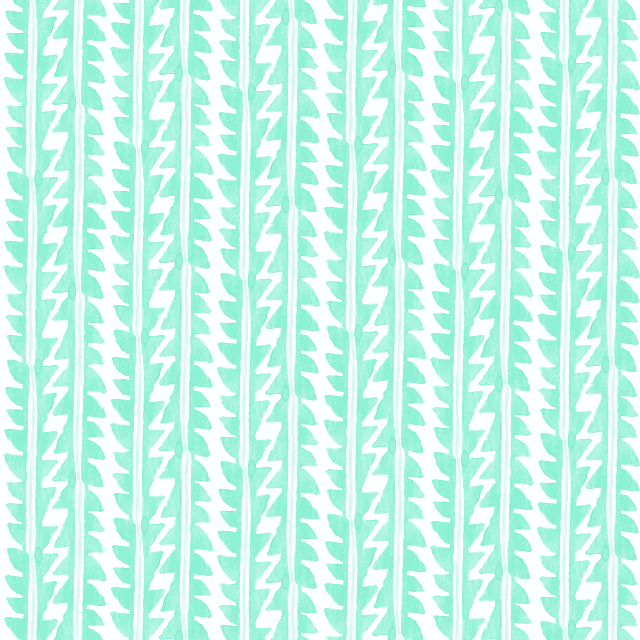
Write a three.js fragment shader that draws this pattern.

```glsl
// Vertical mint watercolour stems with saw-toothed leaves and white zigzags between them.
varying vec2 vUv;

const vec3 PAPER = vec3(0.99, 1.0, 1.0);
const float TILE_HEIGHT = 1.765; // in column widths

float hash(vec2 p) {
  vec3 a = fract(p.xyx * 0.1031);
  a += dot(a, a.yzx + 33.33);
  return fract((a.x + a.y) * a.z);
}

float noise(vec2 p) {
  vec2 i = floor(p), f = fract(p);
  f = f * f * (3.0 - 2.0 * f);
  return mix(mix(hash(i), hash(i + vec2(1, 0)), f.x),
             mix(hash(i + vec2(0, 1)), hash(i + vec2(1, 1)), f.x), f.y);
}

// Positive inside a row of teeth: flat on one edge, tapering along the other.
float teeth(float reach, float phase, float count, float root, float tip, float taper) {
  float id = mod(floor(phase), count);
  float f = fract(phase);
  tip += 0.04 * (hash(vec2(id, count)) - 0.5);
  float end = mix(0.8, 0.94, hash(vec2(id, count + 20.0)));
  float profile = pow(max(1.0 - f / end, 0.0), taper) * smoothstep(-0.22, 0.12, f);
  float tooth = min(f * TILE_HEIGHT / count, 0.7 * (mix(root, tip, profile) - reach));
  return max(tooth, root - reach);
}

// Stem at q.x = 0, long sharp teeth on the positive side, rounded fins on the other.
// q.y counts tiles, each starting at a brush seam.
vec3 paintStem(vec3 color, vec2 q) {
  float y = fract(q.y);
  float fromSeam = (fract(y + 0.5) - 0.5) * TILE_HEIGHT;
  vec2 grain = vec2(q.x, y * TILE_HEIGHT);
  float settled = smoothstep(0.0, 0.04, abs(fromSeam));
  float ragged = settled * (noise(grain * 40.0 + 40.0) + 0.6 * noise(grain * 13.0 + 80.0) - 0.8);
  float sway = settled * (noise(vec2(y * 7.0, 3.0)) - 0.5);
  float reach = abs(q.x + 0.012 * sway) + 0.014 * ragged;

  // Leaf silhouette
  float spacing = 0.12 * sin(12.566 * y);
  float sharpPhase = y * 6.0 + 0.4 * reach + spacing;
  float finPhase = y * 8.0 + 0.2 + 0.4 * reach - spacing;
  float field = q.x > 0.0 ? teeth(reach, sharpPhase, 6.0, 0.108, 0.26, 0.9)
                          : teeth(reach, finPhase, 8.0, 0.092, 0.264, 0.45);

  // Streaky wash with a broken dark rim and a pale bleed in places
  float wash = 0.5 * noise(grain * vec2(9, 3) + 9.0) + 0.3 * noise(grain * vec2(45, 12) + 70.0)
             + 0.2 * noise(grain * 60.0 + 20.0);
  vec3 pigment = mix(vec3(0.55, 0.945, 0.83), vec3(0.71, 0.965, 0.89), smoothstep(0.22, 0.8, wash));
  float rimStrength = smoothstep(0.35, 0.75, noise(grain * 16.0 + 31.0));
  pigment -= rimStrength * vec3(0.08, 0.02, 0.05) * (1.0 - smoothstep(0.01, 0.02, field));
  float bleed = mix(0.024, 0.008, smoothstep(0.2, 0.6, noise(grain * 11.0 + 55.0)));
  color = mix(color, pigment, smoothstep(0.0, bleed, field));

  // Pin-prick of bare paper in most fins
  float prick = length(vec2(reach - 0.17, (fract(finPhase) - 0.35) * 0.22));
  float present = step(q.x, 0.0) * step(0.3, hash(vec2(mod(floor(finPhase), 8.0), 5.0)));
  color = mix(color, PAPER, 0.6 * present * (1.0 - smoothstep(0.003, 0.01, prick)));

  // White midrib with a pale strand, drifting along the tile and pinched at the seam
  float ribX = q.x + 0.016 * (y - 0.5) * settled + 0.02 * sway;
  float halfWidth = mix(0.024, 0.043, smoothstep(0.0, 0.25, y) * smoothstep(1.0, 0.97, y));
  float rib = 1.0 - smoothstep(-0.005, 0.005, abs(ribX) + 0.007 * ragged - halfWidth);
  float strand = 1.0 - smoothstep(0.01, 0.019, abs(ribX + 0.012 * sway) + 0.006 * ragged);
  vec3 strandColor = mix(vec3(0.8, 0.97, 0.93), vec3(0.91, 0.985, 0.965), noise(grain * vec2(50, 7)));
  color = mix(color, mix(PAPER, strandColor, strand), rib);

  // Overlapping dab at the seam
  float dab = length(vec2(q.x - 0.06, fromSeam) / vec2(0.035, 0.075)) + 0.3 * ragged;
  vec3 dabColor = mix(vec3(0.6, 0.95, 0.85), vec3(0.5, 0.92, 0.79), smoothstep(0.6, 0.95, dab));
  return mix(color, dabColor, 0.85 * (1.0 - smoothstep(0.9, 1.08, dab)));
}

void main() {
  // Six columns across, 3.4 tiles down, each column slid to its own height
  vec2 p = vec2(vUv.x * 6.0 - 0.018, (1.0 - vUv.y) * 3.4);
  float column = mod(floor(p.x), 6.0);
  vec3 slides = column < 3.0 ? vec3(0.95, 0.79, 0.49) : vec3(0.77, 0.44, 0.34);
  float third = mod(column, 3.0);
  float slide = third < 0.5 ? slides.x : third < 1.5 ? slides.y : slides.z;
  float x = fract(p.x);
  float y = p.y - slide;

  // The second stem is the first turned half around
  vec3 color = paintStem(PAPER, vec2(x - 0.28, y));
  color = paintStem(color, vec2(0.72 - x, 0.598 - y));
  gl_FragColor = vec4(color, 1.0);
}
```
